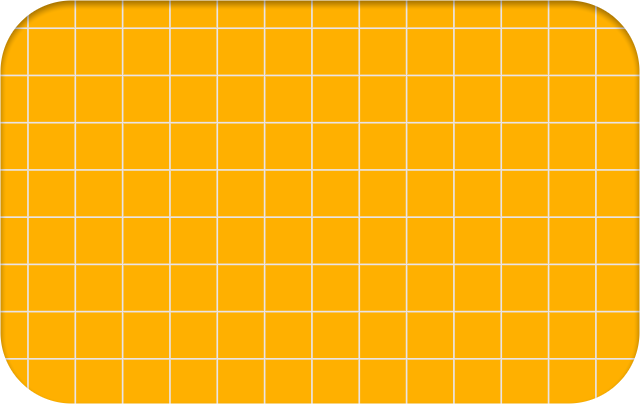
Give the GLSL for this pattern, as a WebGL 2 fragment shader.

```glsl
#version 300 es
precision highp float;
// Amber rounded panel with a thin pale square grid and a soft inner shadow at the top.

uniform vec2 u_resolution;
out vec4 outColor;

// Colours
const vec3 AMBER = vec3(1.0, 0.692, 0.0);
const vec3 LINE_COLOR = vec3(0.912, 0.892, 0.9);
const vec3 BACKDROP = vec3(1.0);
const vec3 SHADOW_COLOR = vec3(0.0);

// Lengths, as fractions of the canvas width
const vec2 PITCH = vec2(0.07395, 0.0738);      // grid spacing: 13 lines across, 8 down
const vec2 FIRST_LINE = vec2(0.0437, 0.0441);  // first lines from the left and the top
const float LINE_WIDTH = 0.0026;
const float PANEL_INSET = 0.0008;
const float CORNER_RADIUS = 0.111;
const float SHADOW_DROP = 0.006;
const float SHADOW_BLUR = 0.010;
const float SHADOW_STRENGTH = 0.38;

// Signed distance to a rounded box centred on the origin
float roundedBox(vec2 p, vec2 halfSize, float radius) {
    vec2 q = abs(p) - halfSize + radius;
    return length(max(q, 0.0)) + min(max(q.x, q.y), 0.0) - radius;
}

// Share of each pixel covered by the nearest vertical and horizontal line
vec2 lineCoverage(vec2 p, float pixel) {
    vec2 d = abs(fract((p - FIRST_LINE) / PITCH + 0.5) - 0.5) * PITCH;
    vec2 outer = min(d + 0.5 * pixel, vec2(0.5 * LINE_WIDTH));
    vec2 inner = max(d - 0.5 * pixel, vec2(-0.5 * LINE_WIDTH));
    return clamp((outer - inner) / pixel, 0.0, 1.0);
}

void main() {
    float pixel = 1.0 / u_resolution.x;
    vec2 size = u_resolution * pixel;
    vec2 p = gl_FragCoord.xy * pixel;
    vec2 centered = p - 0.5 * size;
    vec2 halfSize = 0.5 * size - PANEL_INSET;

    // Grid, measured from the top left
    vec2 lines = lineCoverage(vec2(p.x, size.y - p.y), pixel);
    vec3 color = mix(AMBER, LINE_COLOR, max(lines.x, lines.y));

    // Inner shadow from a copy of the panel shifted down
    float shadowDist = roundedBox(centered + vec2(0.0, SHADOW_DROP), halfSize, CORNER_RADIUS);
    float shadow = SHADOW_STRENGTH * smoothstep(-SHADOW_BLUR, SHADOW_BLUR, shadowDist);
    color = mix(color, SHADOW_COLOR, shadow);

    // Rounded outline
    float panelDist = roundedBox(centered, halfSize, CORNER_RADIUS);
    float panel = clamp(0.5 - panelDist / pixel, 0.0, 1.0);
    outColor = vec4(mix(BACKDROP, color, panel), 1.0);
}
```
